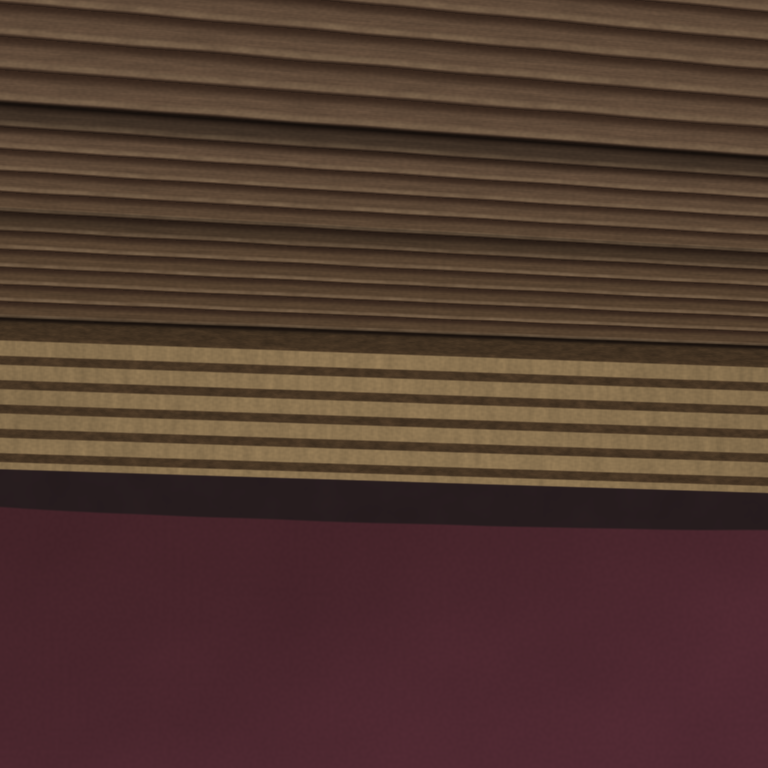
A three.js fragment shader for this texture:

```glsl
varying vec2 vUv;

// Depths are measured downward along the left edge
const float FOLD = 0.134;         // major dark crease
const float SECOND_FOLD = 0.270;  // softer crease
const float SEAM = 0.415;         // end of the narrow ribs
const float LEDGE = 0.425;        // perspective changes here
const float BAND_TOP = 0.439;
const float BAND_END = 0.611;
const float WIDE_PITCH = 0.043;
const float NARROW_RIBS = 11.0;
const float SLAT_START = 0.469;
const float SLAT_PITCH = 0.0317;
const float SLAT_HALF = 0.0058;
const float SOFT = 0.0016;

const vec3 WOOD = vec3(0.365, 0.285, 0.220);
const vec3 WOOD_DEEP = vec3(0.325, 0.250, 0.180);
const vec3 GROOVE = vec3(0.170, 0.120, 0.090);
const vec3 RIDGE = vec3(0.470, 0.385, 0.295);
const vec3 SLAT = vec3(0.530, 0.440, 0.310);
const vec3 GAP = vec3(0.270, 0.205, 0.140);
const vec3 SHADOW = vec3(0.150, 0.110, 0.115);
const vec3 CLOTH_DARK = vec3(0.265, 0.137, 0.157);
const vec3 CLOTH_LIGHT = vec3(0.318, 0.163, 0.198);

vec2 gradientAt(vec2 cell) {
  float h = fract(sin(dot(cell, vec2(127.1, 311.7))) * 43758.5);
  return vec2(cos(h * 6.2832), sin(h * 6.2832));
}

float gradientNoise(vec2 p) {
  vec2 i = floor(p), f = fract(p);
  vec2 u = f * f * f * (f * (f * 6.0 - 15.0) + 10.0);
  vec2 e = vec2(1.0, 0.0);
  float a = dot(gradientAt(i), f);
  float b = dot(gradientAt(i + e.xy), f - e.xy);
  float c = dot(gradientAt(i + e.yx), f - e.yx);
  float d = dot(gradientAt(i + e.xx), f - e.xx);
  return mix(mix(a, b, u.x), mix(c, d, u.x), u.y);
}

float fbm(vec2 p) {
  float sum = 0.0, amp = 0.6;
  for (int k = 0; k < 4; k++) {
    sum += amp * gradientNoise(p);
    p = p * 2.03 + 7.3;
    amp *= 0.5;
  }
  return sum;
}

// Follows the tilted lines back to their depth at the left edge
float leftDepth(float x, float down) {
  float upper = (down - 0.088 * x) / (1.0 - 0.122 * x);
  float lower = (down - 0.0475 * x) / (1.0 - 0.027 * x);
  return upper < LEDGE ? upper : lower;
}

// Shade cast below a crease, fading with depth
float creaseShade(float s, float crease, float reach) {
  return smoothstep(-SOFT, SOFT, s - crease) * (1.0 - smoothstep(0.3, 1.0, (s - crease) / reach));
}

vec3 ribbedWood(float x, float s) {
  float t = (s - FOLD) / (SEAM - FOLD);
  float phase = t < 0.0 ? (s - FOLD) / WIDE_PITCH : NARROW_RIBS * t * (0.79 + 0.21 * t);
  float f = fract(phase + 0.04 * gradientNoise(vec2(x * 9.0, s * 40.0)));
  vec3 body = mix(WOOD, WOOD_DEEP, smoothstep(0.0, 0.9, t));
  body *= 1.0 + 0.16 * fbm(vec2(x * 14.0, s * 190.0));

  vec3 color = mix(GROOVE * 1.25, body, smoothstep(0.0, 0.42, f));
  float ridge = smoothstep(0.62, 0.80, f) * (1.0 - smoothstep(0.84, 0.93, f));
  float wear = 0.65 + 0.5 * gradientNoise(vec2(x * 38.0, floor(phase) * 3.7 + 0.4));
  color = mix(color, RIDGE, ridge * wear);
  color = mix(color, GROOVE * 1.1, smoothstep(0.87, 0.99, f));

  color *= 1.0 - 0.34 * creaseShade(s, FOLD, 0.046);
  color *= 1.0 - 0.24 * creaseShade(s, SECOND_FOLD, 0.042);
  color *= 1.0 - 0.45 * exp(-pow((s - FOLD) / 0.0035, 2.0));
  return color;
}

vec3 slattedBand(float x, float s) {
  float streak = fbm(vec2(x * 70.0, s * 16.0));
  vec3 light = SLAT * (0.96 + 0.06 * sin(x * 3.14) + 0.16 * streak);
  float offset = abs(fract((s - SLAT_START) / SLAT_PITCH + 0.5) - 0.5) * SLAT_PITCH;
  float gap = 1.0 - smoothstep(SLAT_HALF - SOFT, SLAT_HALF + SOFT, offset);
  vec3 dark = GAP * (1.0 + 0.35 * fbm(vec2(x * 60.0, s * 110.0)));
  return mix(light, dark, gap);
}

void main() {
  float x = vUv.x, down = 1.0 - vUv.y;
  float s = leftDepth(x, down);

  // Ribs, dark ledge and lit slats
  vec3 color = ribbedWood(x, s);
  vec3 ledge = GAP * (0.93 + 0.3 * fbm(vec2(x * 50.0, s * 160.0)));
  color = mix(color, ledge, smoothstep(SEAM, SEAM + 0.005, s));
  color *= 1.0 - 0.5 * exp(-pow((s - SEAM) / 0.004, 2.0));
  color = mix(color, slattedBand(x, s), smoothstep(BAND_TOP - 0.002, BAND_TOP + 0.002, s));
  color *= 1.0 + 0.07 * gradientNoise(vec2(x, down) * vec2(160.0, 230.0));

  // Shadow under the band
  vec3 shade = SHADOW * (1.0 + 0.1 * fbm(vec2(x, down) * 20.0));
  color = mix(color, shade, smoothstep(BAND_END - SOFT, BAND_END + SOFT, s));

  // Cloth with a slightly bowed upper edge
  float clothEdge = 0.660 + 0.056 * x - 0.026 * x * x + 0.0015 * gradientNoise(vec2(x * 9.0, 2.5));
  float glow = smoothstep(0.0, 1.0, 0.45 * x + 1.6 * (down - 0.66));
  vec3 cloth = mix(CLOTH_DARK, CLOTH_LIGHT, glow);
  cloth *= 1.0 + 0.08 * fbm(vec2(x * 5.0 + down * 2.0, down * 7.0));
  cloth *= 1.0 + 0.04 * gradientNoise(vec2(x, down) * 170.0);
  color = mix(color, cloth, smoothstep(-0.002, 0.002, down - clothEdge));

  gl_FragColor = vec4(color, 1.0);
}
```
